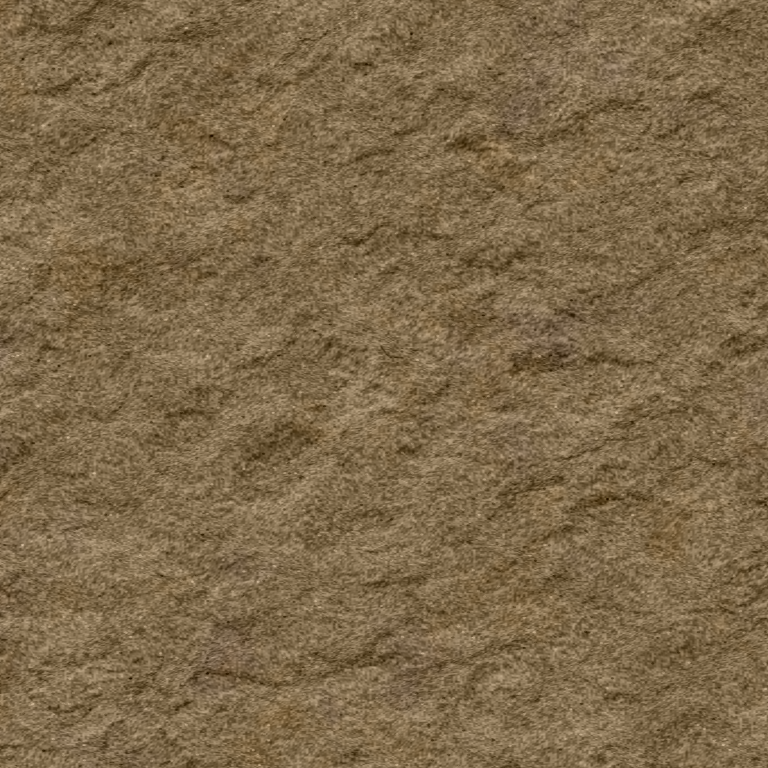
This texture is drawn by a WebGL 2 fragment shader. Its source:

```glsl
#version 300 es
precision highp float;
// Weathered brown sandstone: small rounded lumps lit from above, under a crisp streaky grain.
// Relief is layered smooth cellular noise, shaded by its slope towards the light;
// mottling, grain, specks and faint mineral tints are added on top.

#define LUMP_SCALE 12.0
#define RIDGE_ANGLE 0.32
#define RIDGE_STRETCH vec2(0.90, 1.12)
#define LIGHT_DIR vec2(-0.25, 0.97)
#define RELIEF 0.031
#define LEDGE_SHADOW 0.018
#define GRAIN 0.185
#define MOTTLE 0.10
#define SPECK_SCALE 150.0
#define SPECK_SHARE 0.030
#define STONE vec3(0.500, 0.419, 0.296)

uniform vec2 u_resolution;
out vec4 fragColor;

vec3 hash3(vec2 cell) {
    vec3 h = fract(cell.xyx * vec3(0.1031, 0.1030, 0.0973));
    h += dot(h, h.yxz + 33.33);
    return fract((h.xxy + h.yzz) * h.zyx);
}

float valueNoise(vec2 p) {
    vec2 i = floor(p), f = fract(p);
    f = f * f * (3.0 - 2.0 * f);
    float low = mix(hash3(i).x, hash3(i + vec2(1, 0)).x, f.x);
    float high = mix(hash3(i + vec2(0, 1)).x, hash3(i + vec2(1, 1)).x, f.x);
    return mix(low, high, f.y);
}

// Random plateau heights blended across soft cell borders
float plateaus(vec2 p) {
    vec2 i = floor(p), f = fract(p);
    float height = 0.0, total = 1e-6;
    for (int y = -1; y <= 1; y++)
    for (int x = -1; x <= 1; x++) {
        vec2 offset = vec2(x, y);
        vec3 h = hash3(i + offset);
        vec2 d = offset + h.xy - f;
        float weight = exp(-8.0 * dot(d, d));
        height += weight * h.z;
        total += weight;
    }
    return height / total;
}

// Layered height field, slightly drawn out along the rising ridge direction
float ground(vec2 p) {
    p += 0.022 * vec2(valueNoise(p * 13.0), valueNoise(p * 13.0 + 31.0));
    p += 0.006 * vec2(valueNoise(p * 50.0 + 7.0), valueNoise(p * 50.0 + 59.0));
    float c = cos(RIDGE_ANGLE), s = sin(RIDGE_ANGLE);
    p = mat2(c, -s, s, c) * p * RIDGE_STRETCH;
    float height = 0.0, scale = LUMP_SCALE;
    for (int octave = 0; octave < 4; octave++) {
        height += plateaus(p * scale + 17.3 * float(octave) + 40.0) / scale;
        scale *= 2.1;
    }
    return height;
}

// Patchy tone, centred on zero
float mottle(vec2 p) {
    float sum = 0.0, amp = 0.5;
    for (int octave = 0; octave < 4; octave++) {
        sum += amp * (valueNoise(p) - 0.5);
        p = mat2(0.8, 0.6, -0.6, 0.8) * p * 2.1 + 13.7;
        amp *= 0.65;
    }
    return sum;
}

// Short, nearly level streaks, centred on zero
float grain(vec2 p) {
    p.y += 0.004 * sin(p.x * 37.0 + 3.0 * sin(p.y * 23.0)) - 0.04 * p.x;
    return 0.8 * valueNoise(p * vec2(170.0, 330.0) + 5.0)
         + 1.2 * valueNoise(p * vec2(340.0, 510.0) + 91.0) - 1.0;
}

// Sparse pale crumbs (positive) and dark pits (negative)
float specks(vec2 p) {
    p *= SPECK_SCALE;
    vec3 h = hash3(floor(p) + 211.0);
    vec2 d = (fract(p) - mix(vec2(0.35), vec2(0.65), h.xy)) * vec2(0.8, 1.2);
    float spot = 1.0 - smoothstep(0.14, 0.36, length(d));
    return spot * (step(1.0 - SPECK_SHARE, h.z) - step(h.z, SPECK_SHARE));
}

void main() {
    vec2 p = gl_FragCoord.xy / min(u_resolution.x, u_resolution.y);

    // Slope towards the light, rougher in some areas than in others
    float stepSize = 0.003;
    float slope = (ground(p) - ground(p + LIGHT_DIR * stepSize)) / stepSize;
    slope *= mix(0.6, 1.4, valueNoise(p * 8.0 + 71.0));

    float tone = RELIEF * clamp(slope, -3.0, 2.4);
    tone -= LEDGE_SHADOW * clamp(-slope - 1.2, 0.0, 2.0);
    tone += MOTTLE * mottle(p * 13.0 + 23.0);
    tone += GRAIN * grain(p);
    tone += 0.14 * specks(p);

    // Faint ochre and purple-grey mineral patches
    float ochre = smoothstep(0.08, 0.45, mottle(p * 9.0 + 101.0));
    float purple = smoothstep(0.12, 0.45, mottle(p * 7.0 + 157.0));
    vec3 tint = ochre * vec3(0.022, 0.002, -0.022) + purple * vec3(-0.040, -0.040, -0.010);

    vec3 color = STONE + tone * vec3(1.0, 0.97, 0.96) + tint;
    fragColor = vec4(clamp(color, 0.0, 1.0), 1.0);
}
```
